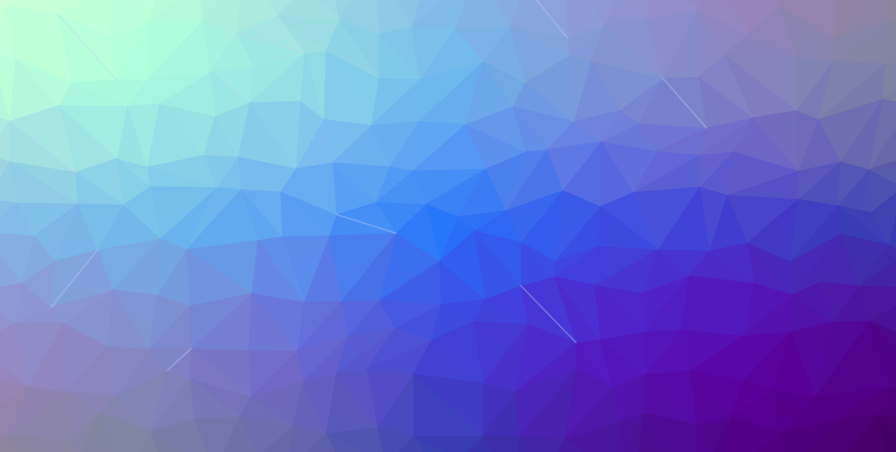
This background is drawn by a Shadertoy shader. Its source:

```glsl
const float COLUMNS = 20.0;

float cross2(vec2 a, vec2 b) { return a.x * b.y - a.y * b.x; }

vec2 hash2(vec2 cell) {
    vec2 k = vec2(dot(cell, vec2(127.1, 311.7)), dot(cell, vec2(269.5, 183.3)));
    return fract(sin(k) * 43758.5);
}

// Mesh vertex: one jittered point per cell
vec2 meshPoint(vec2 cell) {
    return cell + 0.5 + 0.72 * (hash2(cell) - 0.5);
}

// Mint to blue to dark purple
vec3 palette(float t) {
    vec3 stops[7] = vec3[7](
        vec3(0.80, 1.00, 0.84), vec3(0.67, 1.00, 0.87), vec3(0.50, 0.76, 0.93),
        vec3(0.15, 0.46, 0.98), vec3(0.30, 0.17, 0.82), vec3(0.36, 0.00, 0.63),
        vec3(0.27, 0.00, 0.40));
    float s = clamp(t, 0.0, 1.0) * 6.0;
    int i = min(int(s), 5);
    return mix(stops[i], stops[i + 1], s - float(i));
}

// Power mean of the horizontal and vertical palettes
vec3 gradient(vec2 uv) {
    vec3 e = vec3(1.3, 1.05, 1.0);
    return pow(0.5 * (pow(palette(uv.x), e) + pow(palette(uv.y), e)), 1.0 / e);
}

float edgeDistance(vec2 p, vec2 a, vec2 b) {
    return -cross2(b - a, p - a) / length(b - a);
}

float segmentDistance(vec2 p, vec2 a, vec2 b) {
    vec2 ab = b - a;
    return length(p - a - ab * clamp(dot(p - a, ab) / dot(ab, ab), 0.0, 1.0));
}

// Flat facet colour, weighted by its pixel coverage
vec4 facet(vec2 p, vec2 a, vec2 b, vec2 c, vec2 size, float px) {
    float d = max(edgeDistance(p, a, b), max(edgeDistance(p, b, c), edgeDistance(p, c, a)));
    float coverage = clamp(0.5 - d / px, 0.0, 1.0);
    return vec4(gradient((a + b + c) / 3.0 / size), 1.0) * coverage;
}

void mainImage(out vec4 fragColor, in vec2 fragCoord) {
    float px = COLUMNS / iResolution.x;
    vec2 size = iResolution.xy * px;
    vec2 p = vec2(fragCoord.x, iResolution.y - fragCoord.y) * px;
    vec2 base = floor(p - 0.5);
    vec4 sum = vec4(0.0);
    float seam = 0.0;

    for (int y = -1; y <= 1; y++)
    for (int x = -1; x <= 1; x++) {
        vec2 cell = base + vec2(x, y);
        vec2 a = meshPoint(cell), b = meshPoint(cell + vec2(1, 0));
        vec2 c = meshPoint(cell + vec2(1, 1)), d = meshPoint(cell + vec2(0, 1));

        // Split along the diagonal that gives the more even areas
        float splitAC = min(cross2(b - a, c - a), cross2(c - a, d - a));
        float splitBD = min(cross2(b - a, d - a), cross2(c - b, d - b));
        if (splitBD > splitAC) {
            vec2 first = a;
            a = b; b = c; c = d; d = first;
        }
        sum += facet(p, a, b, c, size, px) + facet(p, a, c, d, size, px);

        // A few diagonals carry a faint light seam
        float line = 1.0 - smoothstep(0.0, 0.012 + px, segmentDistance(p, a, c));
        seam = max(seam, line * step(0.95, hash2(cell + 71.0).x));
    }

    vec3 color = sum.rgb / max(sum.a, 0.001);
    fragColor = vec4(mix(color, vec3(0.75, 0.82, 0.95), 0.35 * seam), 1.0);
}
```
